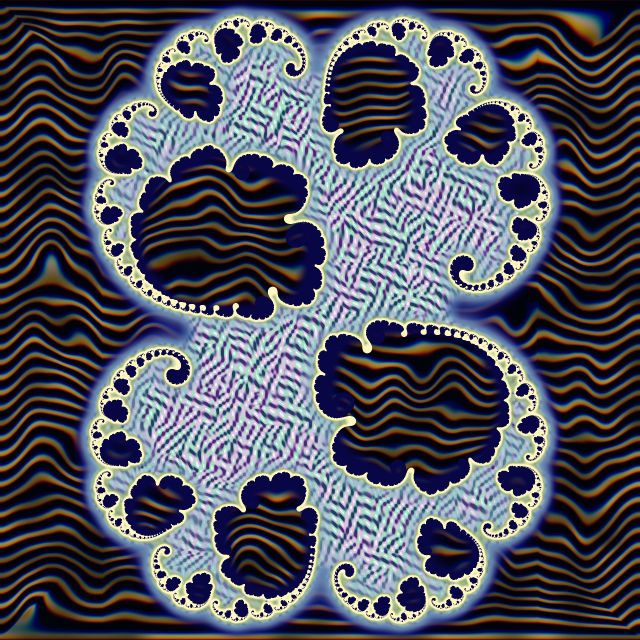
Write a WebGL 2 fragment shader that draws this background.

```glsl
#version 300 es
precision highp float;
// Quadratic Julia set as dark lobes strung around a pale spiral field.
// Escape time and distance estimates give glow, rim and lobe depth;
// noise-bent ripples fill the dark ground and the pale field with strands.
uniform vec2 u_resolution;
out vec4 fragColor;

const vec2 SEED = vec2(0.285, -0.01);     // Julia constant
const vec2 LOBE_EYE = vec2(0.473, -0.188); // fixed point inside the main lobe
const float VIEW_SIZE = 2.29;
const float LOBE_COUNT = 30.0;            // slower points belong to lobes
const int MAX_STEPS = 34;
const int AA = 3;

const vec3 INK = vec3(0.005, 0.01, 0.04);
const vec3 NAVY = vec3(0.04, 0.03, 0.34);
const vec3 BLUE = vec3(0.25, 0.38, 0.62);
const vec3 MIST = vec3(0.54, 0.68, 0.77);
const vec3 LAVENDER = vec3(0.42, 0.42, 0.62);
const vec3 PALE = vec3(0.76, 0.82, 0.82);
const vec3 CREAM = vec3(1.0, 0.97, 0.76);
const vec3 OLIVE = vec3(0.62, 0.71, 0.42);
const vec3 BROWN = vec3(0.54, 0.43, 0.36);

float hash(vec2 p) {
  vec3 q = fract(p.xyx * vec3(0.1031, 0.1030, 0.0973));
  q += dot(q, q.yzx + 33.33);
  return fract((q.x + q.y) * q.z);
}

float noise(vec2 p) {
  vec2 i = floor(p), f = fract(p);
  f = f * f * (3.0 - 2.0 * f);
  float low = mix(hash(i), hash(i + vec2(1, 0)), f.x);
  float high = mix(hash(i + vec2(0, 1)), hash(i + vec2(1, 1)), f.x);
  return mix(low, high, f.y);
}

float fbm(vec2 p) {
  return 0.65 * noise(p) + 0.35 * noise(p * 2.1 + 17.0);
}

// Flowing strands: level in the middle, slanted at both sides
vec3 darkStrands(vec2 uv) {
  float slant = min(uv.x - 0.16, 0.0) + max(uv.x - 0.84, 0.0);
  float inset = min(min(uv.x, 1.0 - uv.x), min(uv.y, 1.0 - uv.y));
  float calm = smoothstep(0.0, 0.1, inset);
  float bend = 0.1 * (fbm(uv * vec2(10.0, 7.0)) - 0.5);
  bend += 0.025 * (noise(uv * vec2(26.0, 18.0) + 9.0) - 0.5);
  float height = uv.y + 0.65 * slant * calm + bend * calm;
  vec3 phase = 6.2832 * 42.0 * height + vec3(0.5, 0.0, -0.9);
  vec3 ridge = smoothstep(vec3(0.0), vec3(0.95), sin(phase));
  float strength = 0.45 + 0.8 * noise(uv * vec2(20.0, 32.0) + 5.0);
  return INK + BROWN * ridge * strength;
}

// One set of fibres at a heading given by an angle
float fibre(vec2 p, float angle, float bend) {
  return sin(dot(p, vec2(cos(angle), sin(angle))) + bend);
}

// Short crossing fibres with slightly split colour channels
vec3 paleFibres(vec2 uv) {
  float bend = 6.0 * fbm(uv * 26.0 + 3.0);
  float first = fibre(uv * 400.0, 1.1, bend);
  float second = fibre(uv * 440.0, -0.4, -bend);
  float third = fibre(uv * 480.0, 2.3, bend * 0.8);
  float pick = noise(uv * 40.0);
  float weave = mix(first, second, smoothstep(0.3, 0.55, pick));
  weave = mix(weave, third, smoothstep(0.6, 0.8, pick));
  weave += 0.35 * fibre(uv * 760.0, 0.5, bend * 2.0);
  vec3 color = mix(LAVENDER, PALE, smoothstep(-0.8, 0.4, weave));
  float hue = sin(second * 1.5 + bend * 2.0);
  color += vec3(0.11, -0.05, 0.05) * hue;
  color += 0.14 * smoothstep(0.8, 1.2, weave);
  return color - 0.22 * smoothstep(0.4, 1.0, -weave);
}

// Returns escape count, outside distance and depth in a lobe
vec3 julia(vec2 z) {
  float stretch = 1.0, nearest = 1e3, nearStretch = 1.0;
  float count = float(MAX_STEPS), outside = 0.0;
  for (int i = 0; i < MAX_STEPS; i++) {
    float r2 = dot(z, z);
    if (r2 > 256.0) {
      float r = sqrt(r2);
      count = float(i) - log2(log2(r));
      outside = r * log(r) / stretch;
      break;
    }
    float eyeDistance = length(z - LOBE_EYE);
    if (i < 22 && eyeDistance < nearest) {
      nearest = eyeDistance;
      nearStretch = stretch;
    }
    stretch *= 2.0 * sqrt(r2);
    z = vec2(z.x * z.x - z.y * z.y, 2.0 * z.x * z.y) + SEED;
  }
  float depth = max(0.15 - nearest, 0.0) / max(nearStretch, 1e-4);
  return vec3(count, outside, depth);
}

vec3 shade(vec3 field, vec3 dark, vec3 pale) {
  if (field.x > LOBE_COUNT) {
    return mix(NAVY * 0.8, dark, smoothstep(0.012, 0.055, field.z));
  }
  // Glow rises both near the set and inside the slow channels
  float glow = max(exp(-field.y / 0.042), smoothstep(6.0, 14.0, field.x));
  vec3 color = mix(dark, NAVY + 0.3 * dark, smoothstep(0.12, 0.34, glow));
  color = mix(color, BLUE, smoothstep(0.34, 0.6, glow));
  color = mix(color, pale, smoothstep(0.5, 0.8, glow));
  // Misty border, then a bright rim along the lobes and their hooks
  color = mix(color, MIST, 0.55 * smoothstep(0.06, 0.03, field.y));
  color = mix(color, OLIVE, 0.75 * smoothstep(0.019, 0.012, field.y));
  float hook = smoothstep(26.0, 28.5, field.x);
  return mix(color, CREAM, max(hook, smoothstep(0.012, 0.005, field.y)));
}

void main() {
  float side = min(u_resolution.x, u_resolution.y);
  vec2 uv = (gl_FragCoord.xy - 0.5 * u_resolution) / side + 0.5;
  vec3 dark = darkStrands(uv), pale = paleFibres(uv);
  vec3 sum = vec3(0.0);
  for (int k = 0; k < AA * AA; k++) {
    vec2 jitter = (vec2(k % AA, k / AA) + 0.5) / float(AA) - 0.5;
    vec2 z = (uv + jitter / side - 0.5) * VIEW_SIZE;
    sum += shade(julia(z), dark, pale);
  }
  fragColor = vec4(clamp(sum / float(AA * AA), 0.0, 1.0), 1.0);
}
```
